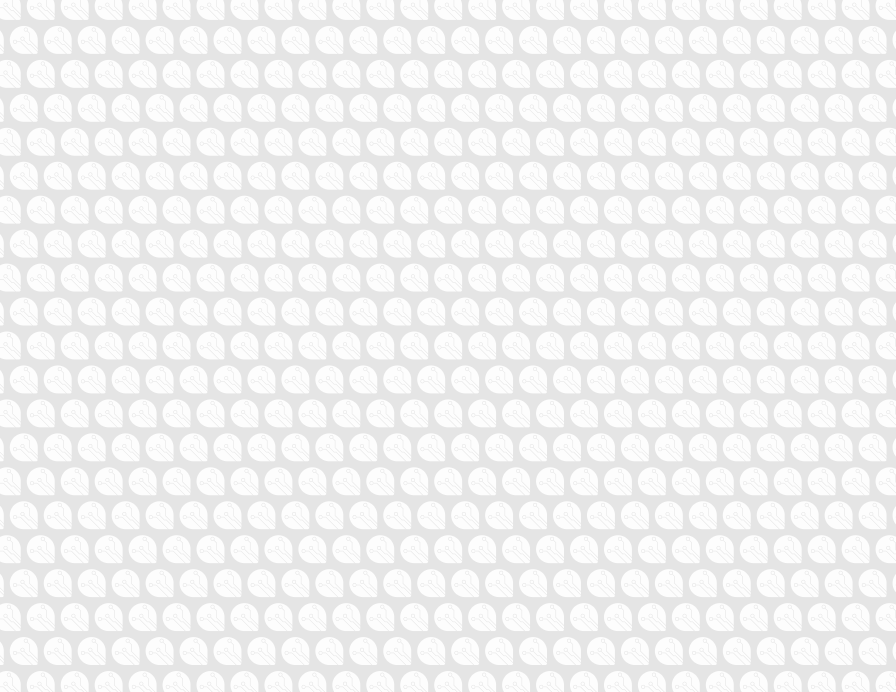
This pattern is drawn by a WebGL 1 fragment shader. Its source:

```glsl
precision highp float;

uniform vec2 u_resolution;

const float REPEATS_ACROSS = 26.39;
const vec2 FIRST_CENTRE = vec2(0.20, 0.206);
const vec3 GROUND_COLOR = vec3(0.898);
const vec3 DROP_COLOR = vec3(0.994);
const float DROP_RADIUS = 0.411;
const float TIP_RADIUS = 0.055;
const float NODE_RADIUS = 0.050;
const float TRACE_HALF_WIDTH = 0.0085;

// Staggered square cells, centred on zero
vec2 brickCell(vec2 p) {
  p += 0.5;
  p.x -= 0.5 * mod(floor(p.y), 2.0);
  return fract(p) - 0.5;
}

// Disc whose lower right quarter is squared off to a rounded tip
float dropDistance(vec2 p, float radius, float tipRadius) {
  float corner = (p.x > 0.0 && p.y < 0.0) ? tipRadius : radius;
  vec2 q = abs(p) - radius + corner;
  return min(max(q.x, q.y), 0.0) + length(max(q, 0.0)) - corner;
}

float segmentDistance(vec2 p, vec2 a, vec2 b) {
  vec2 pa = p - a;
  vec2 ba = b - a;
  return length(pa - ba * clamp(dot(pa, ba) / dot(ba, ba), 0.0, 1.0));
}

float pathDistance(vec2 p, vec2 a, vec2 b, vec2 c, vec2 d) {
  float ends = min(segmentDistance(p, a, b), segmentDistance(p, c, d));
  return min(ends, segmentDistance(p, b, c));
}

float ringDistance(vec2 p, vec2 centre, float radius) {
  return abs(length(p - centre) - radius);
}

// Three ringed nodes with bent traces running to the tip
float circuitDistance(vec2 p, float nodeRadius) {
  vec2 topNode = vec2(0.060, 0.305);
  vec2 midNode = vec2(-0.038, 0.038);
  vec2 leftNode = vec2(-0.258, -0.055);
  vec2 diagonal = nodeRadius * vec2(0.707, -0.707);

  float d = ringDistance(p, topNode, nodeRadius);
  d = min(d, ringDistance(p, midNode, nodeRadius));
  d = min(d, ringDistance(p, leftNode, nodeRadius));
  d = min(d, pathDistance(p, topNode + diagonal, vec2(0.17, 0.195),
                          vec2(0.17, -0.01), vec2(0.42, -0.26)));
  d = min(d, pathDistance(p, midNode + diagonal, vec2(0.14, -0.14),
                          vec2(0.20, -0.14), vec2(0.43, -0.37)));
  d = min(d, pathDistance(p, leftNode + vec2(nodeRadius, 0.0), vec2(-0.11, -0.055),
                          vec2(-0.09, -0.065), vec2(0.26, -0.415)));
  return d;
}

float fillCoverage(float d, float pixel) {
  return clamp(0.5 - d / pixel, 0.0, 1.0);
}

// Keeps the right weight for strokes thinner than a pixel
float strokeCoverage(float d, float halfWidth, float pixel) {
  return fillCoverage(d - halfWidth, pixel) - fillCoverage(d + halfWidth, pixel);
}

void main() {
  float pixel = REPEATS_ACROSS / u_resolution.x;
  vec2 cell = brickCell(gl_FragCoord.xy * pixel - FIRST_CENTRE);

  float drop = fillCoverage(dropDistance(cell, DROP_RADIUS, TIP_RADIUS), pixel);
  float trace = strokeCoverage(circuitDistance(cell, NODE_RADIUS), TRACE_HALF_WIDTH, pixel);

  vec3 color = mix(GROUND_COLOR, DROP_COLOR, drop * (1.0 - trace));
  gl_FragColor = vec4(color, 1.0);
}
```
